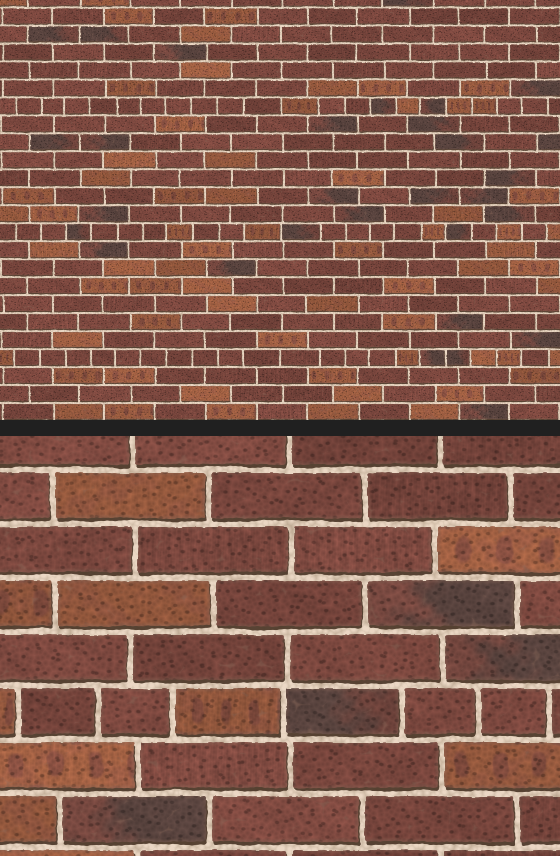
Top, the full canvas; bottom, a detail of the centre.
A Shadertoy shader for this texture:

```glsl
// Sizes are fractions of the canvas height
const float ROW_H = 0.0428;
const float BRICK_W = 0.1208;
const float ROW_SHIFT = 0.53;
const vec2 GAP = vec2(0.0050, 0.0068);
const vec2 SHADOW_OFFSET = vec2(0.0009, 0.0024);
const float CORNER = 0.0016;
const float JOINT_JITTER = 0.008;
const float HEADER_EVERY = 7.0;     // courses between rows of short bricks
const float WIDE_HEADER = 9.0;      // first of two longer bricks in those rows
const float ORANGE_SHARE = 0.19;
const float DARK_SHARE = 0.10;

const vec3 BRICK_RED = vec3(0.475, 0.275, 0.240);
const vec3 BRICK_ORANGE = vec3(0.620, 0.370, 0.255);
const vec3 BRICK_DARK = vec3(0.350, 0.265, 0.245);
const vec3 DUST = vec3(0.530, 0.400, 0.340);
const vec3 MORTAR_LIGHT = vec3(0.920, 0.845, 0.770);
const vec3 MORTAR_TAN = vec3(0.720, 0.640, 0.550);
const vec3 SHADOW = vec3(0.280, 0.200, 0.140);

float hash(vec2 p) {
    vec3 q = fract(vec3(p.xyx) * 0.1031);
    q += dot(q, q.yzx + 33.33);
    return fract((q.x + q.y) * q.z);
}

// Distance to the nearest scattered point
float cellular(vec2 p) {
    vec2 cell = floor(p);
    float nearest = 2.0;
    for (int y = -1; y <= 1; y++)
    for (int x = -1; x <= 1; x++) {
        vec2 c = cell + vec2(x, y);
        vec2 site = c + vec2(hash(c), hash(c + 57.0));
        nearest = min(nearest, distance(p, site));
    }
    return nearest;
}

float waves(vec2 p) {
    return (sin(p.x + 1.7 * sin(p.y)) + 0.6 * sin(2.3 * p.x - 1.9 * p.y)
        + 0.4 * sin(4.7 * p.x + 3.1 * p.y + 1.0)) * 0.5;
}

float roundBox(vec2 p, vec2 halfSize) {
    vec2 q = abs(p) - halfSize + CORNER;
    return length(max(q, 0.0)) + min(max(q.x, q.y), 0.0) - CORNER;
}

// Soft-edged inside of a distance field
float coverage(float dist) {
    return 1.0 - smoothstep(-0.6, 0.6, dist * iResolution.y);
}

bool isHeader(float row) { return mod(row + 1.5, HEADER_EVERY) < 1.0; }

// Brick width of a row, and its offset in bricks
vec2 rowSpacing(float row) {
    if (isHeader(row)) return vec2(0.5 * BRICK_W, 0.62);
    return vec2(BRICK_W, mod(row + 0.5, 2.0) < 1.0 ? 0.58 : 0.07);
}

// Left edge of brick i in a row
float brickLeft(float i, float row) {
    vec2 spacing = rowSpacing(row);
    float stretched = isHeader(row) ? 0.5 * clamp(i - WIDE_HEADER, 0.0, 2.0) : 0.0;
    float jitter = JOINT_JITTER * (hash(vec2(i + 40.0, row)) - 0.5);
    return (i + stretched + spacing.y) * spacing.x + jitter;
}

vec3 brickColour(vec2 uv, vec2 local, vec2 id) {
    float kind = hash(id + 11.0);
    float tone = hash(id + 23.0);
    float blotch = waves(uv * vec2(75.0, 110.0) + id * 3.0);
    vec3 colour = BRICK_RED * mix(0.92, 1.08, tone);
    if (kind < ORANGE_SHARE) {
        // Fired patches in a row along the middle
        float spots = sin(local.x * 23.0 + tone * 6.0) * cos((local.y - 0.5) * 4.2);
        float patches = smoothstep(0.1, 0.6, spots + 0.2 * blotch) * step(0.45, tone);
        float faded = 0.35 * smoothstep(-0.3, 0.8, blotch);
        colour = mix(BRICK_ORANGE, BRICK_RED, max(faded, 0.75 * patches));
        colour *= mix(0.93, 1.07, hash(id + 31.0));
    } else if (kind > 1.0 - DARK_SHARE) {
        float side = tone < 0.5 ? local.x : 1.0 - local.x;
        colour = mix(BRICK_DARK, colour, 0.8 * smoothstep(0.4, 0.9, side + 0.2 * blotch));
    }
    // Vertical drag marks, stronger on some bricks
    float drag = waves(vec2(uv.x * 620.0, uv.y * 45.0) + id);
    colour *= 1.0 + 0.075 * drag * smoothstep(0.3, 0.9, hash(id + 47.0));
    // Grain, pits and pale flecks
    float pits = cellular(uv * vec2(100.0, 130.0));
    colour *= 1.0 + 0.20 * (cellular(uv * 250.0) - 0.45) + 0.05 * blotch;
    colour *= 1.0 - 0.25 * (1.0 - smoothstep(0.08, 0.26, pits));
    return mix(colour, DUST, 0.4 * smoothstep(0.75, 1.0, pits));
}

void mainImage(out vec4 fragColor, in vec2 fragCoord) {
    vec2 uv = vec2(fragCoord.x, iResolution.y - fragCoord.y) / iResolution.y;
    // Uneven laying and chipped edges
    vec2 p = uv + 0.0006 * vec2(waves(uv.yx * 90.0), waves(uv * 42.0));
    p += 0.0005 * vec2(waves(uv.yx * 330.0 + 2.0), waves(uv * 290.0));
    // Find the course and brick
    float row = floor(p.y / ROW_H + ROW_SHIFT);
    vec2 spacing = rowSpacing(row);
    float column = floor(p.x / spacing.x - spacing.y) + 1.0;
    for (int k = 0; k < 3; k++) if (p.x < brickLeft(column, row)) column -= 1.0;
    vec2 corner = vec2(brickLeft(column, row), (row - ROW_SHIFT) * ROW_H);
    vec2 size = vec2(brickLeft(column + 1.0, row) - corner.x, ROW_H) - GAP;
    vec2 fromCentre = p - corner - 0.5 * size;
    float edge = roundBox(fromCentre, 0.5 * size);
    // Mortar, shaded under each brick
    float grit = 0.9 * cellular(uv * 210.0) - 0.15 + 0.2 * waves(uv * 65.0);
    vec3 colour = mix(MORTAR_LIGHT, MORTAR_TAN, clamp(grit, 0.0, 1.0));
    vec2 drop = SHADOW_OFFSET * (1.0 + 0.35 * waves(uv * 55.0 + 4.0));
    colour = mix(colour, SHADOW, 0.9 * coverage(roundBox(fromCentre - drop, 0.5 * size)));
    // Brick face with a dusty rim
    vec3 face = brickColour(uv, (p - corner) / size, vec2(column + 40.0, row));
    face = mix(face, DUST, 0.35 * smoothstep(-0.0035, 0.0, edge));
    fragColor = vec4(mix(colour, face, coverage(edge)), 1.0);
}
```
